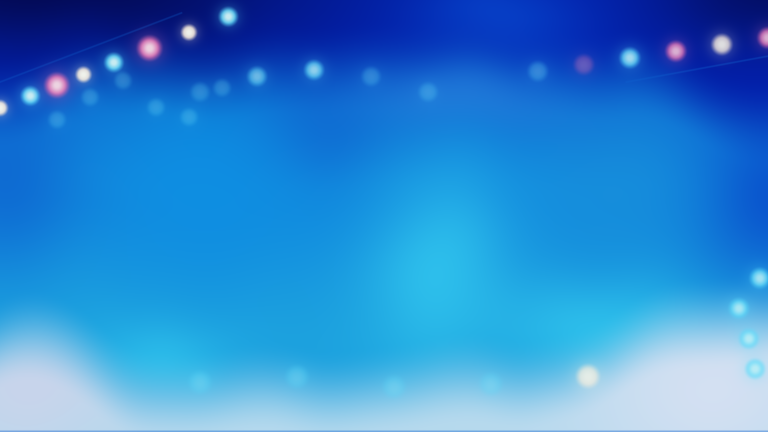
This background is drawn by a Shadertoy shader. Its source:

```glsl
// Blurred blue evening sky with strings of soft lights above pale mist.

// Palette
const vec3 NAVY  = vec3(0.01, 0.03, 0.30);
const vec3 ROYAL = vec3(0.01, 0.13, 0.69);
const vec3 AZURE = vec3(0.05, 0.38, 0.81);
const vec3 SKY   = vec3(0.07, 0.55, 0.87);
const vec3 LAGOON = vec3(0.11, 0.63, 0.87);
const vec3 AQUA  = vec3(0.19, 0.77, 0.93);
const vec3 MIST  = vec3(0.71, 0.85, 0.93);
const vec3 PEARL = vec3(0.84, 0.88, 0.95);
const vec3 CREAM = vec3(1.00, 0.94, 0.86);
const vec3 CYAN  = vec3(0.36, 0.86, 0.98);
const vec3 PINK  = vec3(0.95, 0.45, 0.70);

// Tuning
const float ASPECT = 16.0 / 9.0;
const float DRIFT = 0.012;       // waviness of the sky
const float MIST_SOFTNESS = 0.11;
const float NIGHT_SOFTNESS = 0.11;
const float CABLE_WIDTH = 0.004;

// Layered sines bend the large shapes like smoke.
vec2 drift(vec2 p) {
    vec2 w = vec2(0.0);
    float amount = DRIFT;
    for (int i = 0; i < 3; i++) {
        float f = 7.0 * exp2(float(i));
        w += amount * sin(f * (p.yx + w) + vec2(1.3, 4.1) * float(i + 1));
        amount *= 0.5;
    }
    return p + w;
}

// Paints an elliptical haze over the colour.
void haze(inout vec3 col, vec2 p, vec2 centre, vec2 size, vec3 tint, float amount) {
    vec2 q = (p - centre) / size;
    col = mix(col, tint, amount * exp(-dot(q, q)));
}

// Paints an out-of-focus lamp: halo, coloured disc and pale core.
void lamp(inout vec3 col, vec2 p, vec2 centre, float radius, vec3 tint, float amount) {
    float d = length(p - centre) / radius;
    col = mix(col, tint, 0.35 * amount * exp(-d * d * 0.8));
    col = mix(col, tint, 0.85 * amount * smoothstep(1.1, 0.5, d));
    col = mix(col, vec3(0.96, 0.98, 0.95), 0.8 * amount * amount * smoothstep(0.8, 0.1, d));
}

float cable(vec2 p, vec2 a, vec2 b) {
    vec2 ab = b - a;
    float t = clamp(dot(p - a, ab) / dot(ab, ab), 0.0, 1.0);
    return smoothstep(CABLE_WIDTH, 0.0, length(p - a - ab * t));
}

vec3 background(vec2 p) {
    // Sky, darkening toward the top and both sides
    vec3 col = mix(LAGOON, SKY, smoothstep(0.2, 0.55, p.y));
    col = mix(col, AZURE, 0.65 * smoothstep(0.55, 0.8, p.y));
    haze(col, p, vec2(0.46, 0.64), vec2(0.24, 0.25), vec3(0.05, 0.56, 0.89), 0.8);
    haze(col, p, vec2(0.76, 0.70), vec2(0.14, 0.13), AZURE, 0.5);
    haze(col, p, vec2(1.42, 0.58), vec2(0.20, 0.20), vec3(0.10, 0.56, 0.85), 0.5);
    haze(col, p, vec2(0.00, 0.58), vec2(0.18, 0.20), AZURE, 0.75);
    haze(col, p, vec2(1.78, 0.54), vec2(0.17, 0.20), vec3(0.03, 0.28, 0.79), 0.8);
    float nightEdge = 0.84 - 0.08 * smoothstep(0.35, 0.0, p.x)
                    - 0.13 * smoothstep(1.45, ASPECT, p.x);
    col = mix(col, ROYAL, smoothstep(-NIGHT_SOFTNESS, NIGHT_SOFTNESS, p.y - nightEdge));
    haze(col, p, vec2(0.12, 1.04), vec2(0.58, 0.17), NAVY, 0.95);
    haze(col, p, vec2(1.80, 1.03), vec2(0.28, 0.15), NAVY, 0.75);
    haze(col, p, vec2(1.16, 0.96), vec2(0.20, 0.10), vec3(0.03, 0.30, 0.82), 0.65);
    haze(col, p, vec2(1.08, 0.77), vec2(0.22, 0.07), vec3(0.16, 0.49, 0.86), 0.55);

    // Bright aqua pools and the mist
    haze(col, p, vec2(1.01, 0.36), vec2(0.16, 0.22), AQUA, 0.85);
    haze(col, p, vec2(1.38, 0.25), vec2(0.22, 0.11), AQUA, 0.8);
    haze(col, p, vec2(0.38, 0.17), vec2(0.15, 0.09), AQUA, 0.7);
    float left = (p.x - 0.06) / 0.17;
    float mistEdge = 0.095 + 0.11 * exp(-left * left) + 0.17 * smoothstep(1.05, 1.75, p.x)
                   + 0.012 * sin(p.x * 13.0 + 0.5);
    vec3 mist = MIST;
    haze(mist, p, vec2(0.08, 0.10), vec2(0.22, 0.16), vec3(0.79, 0.83, 0.92), 0.9);
    haze(mist, p, vec2(1.66, 0.10), vec2(0.30, 0.22), PEARL, 0.9);
    return mix(col, mist, smoothstep(MIST_SOFTNESS, -MIST_SOFTNESS, p.y - mistEdge));
}

void lights(inout vec3 col, vec2 p) {
    col = mix(col, AZURE, 0.3 * cable(p, vec2(0.0, 0.81), vec2(0.42, 0.97)));
    col = mix(col, AZURE, 0.35 * cable(p, vec2(1.45, 0.81), vec2(ASPECT, 0.87)));
    for (int i = 0; i < 8; i++) {
        float k = float(i);
        int kind = i % 3;
        vec3 tint = kind == 0 ? CREAM : kind == 1 ? CYAN : PINK;
        float size = kind == 0 ? 0.020 : kind == 1 ? 0.024 : 0.031;
        // Rising string at the left
        float s = sin(k * 0.3927);
        float x = 0.0764 * k - 0.042 * s * s;
        lamp(col, p, vec2(x, 0.75 + 0.4 * x), size, tint, 0.95);
        // Faint discs below it, and the string at the right
        if (i < 6) {
            lamp(col, p, vec2(0.132 + 0.0764 * k, 0.769 - 0.046 * cos(1.7 * k)), 0.023, CYAN, 0.25);
            vec3 rightTint = i == 4 ? CREAM : i % 2 == 0 ? CYAN : PINK;
            lamp(col, p, vec2(1.245 + 0.1065 * k, 0.835 + 0.0155 * k), 0.026, rightTint, i < 2 ? 0.3 : 0.8);
        }
        // Arch in the middle and the row in the mist
        if (i < 5) {
            float glow = 0.25 + 0.65 * exp(-2.0 * (k - 1.6) * (k - 1.6));
            lamp(col, p, vec2(0.463 + 0.132 * k, 0.787 + 0.051 * sin(k * 0.7854)), 0.025, CYAN, glow);
            lamp(col, p, vec2(0.463 + 0.2245 * k, 0.115 + 0.014 * sin(2.0 * k)), 0.030,
                 i == 4 ? CREAM : CYAN, i == 4 ? 0.7 : 0.3);
        }
        // Column at the right edge
        if (i < 4) lamp(col, p, vec2(1.731 + 0.028 * cos(2.4 * k), 0.356 - 0.07 * k), 0.026, CYAN, 0.8);
    }
}

void mainImage(out vec4 fragColor, in vec2 fragCoord) {
    vec2 p = fragCoord / iResolution.xy * vec2(ASPECT, 1.0);
    vec3 col = background(drift(p));
    lights(col, p);
    col = mix(col, AZURE, 0.4 * smoothstep(0.006, 0.001, p.y)); // thin lower rim
    fragColor = vec4(col, 1.0);
}
```
